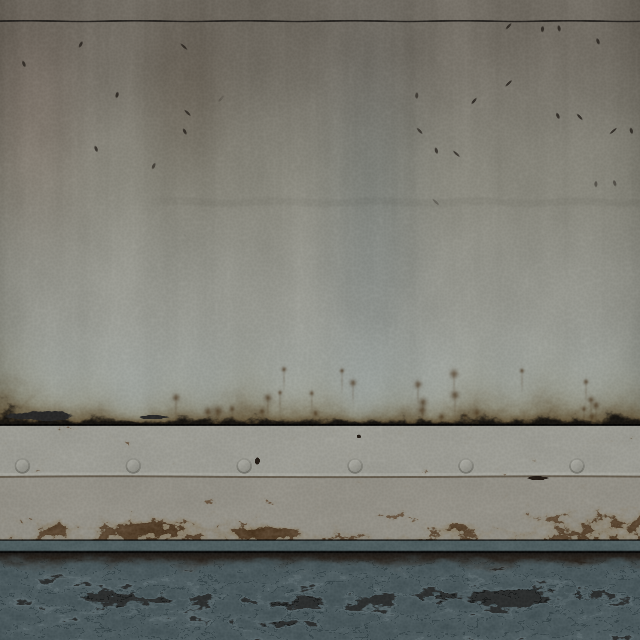
A WebGL 1 fragment shader for this texture:

```glsl
precision highp float;
// Weathered painted wall above a riveted metal panel and a peeling blue-grey base.
// Gradients and layered-sine streaks give the paint; summed cellular noise
// eats the edges of rust, chips and flakes.
uniform vec2 u_resolution;

vec2 hash2(vec2 p) {
  return fract(sin(vec2(dot(p, vec2(127.1, 311.7)), dot(p, vec2(269.5, 183.3)))) * 43758.5);
}

// Distance to the nearest scattered point
float cellular(vec2 p) {
  vec2 cell = floor(p), f = fract(p);
  float nearest = 2.;
  for (int j = -1; j <= 1; j++)
    for (int i = -1; i <= 1; i++) {
      vec2 o = vec2(float(i), float(j));
      vec2 d = o + hash2(cell + o) - f;
      nearest = min(nearest, dot(d, d));
    }
  return sqrt(nearest);
}

// Cellular octaves, centred near zero
float rough(vec2 p) {
  float sum = 0., amp = .5;
  for (int i = 0; i < 4; i++) {
    sum += amp * cellular(p);
    p = mat2(1.6, 1.2, -1.2, 1.6) * p + 7.3;
    amp *= .55;
  }
  return (sum - .45) * 2.5;
}

// Vertical streaks that drift slightly with height
float streaks(vec2 p) {
  float sum = 0., amp = .5, freq = 11.;
  for (int i = 0; i < 5; i++) {
    float k = float(i);
    sum += amp * sin(p.x * freq + k * 2.1 + .7 * sin(p.y * 4. + k) + 1.6 * sin(p.x * freq * .37));
    freq *= 2.3;
    amp *= .75;
  }
  return sum;
}

// Soft ellipse
float blot(vec2 p, float x, float y, float rx, float ry) {
  vec2 d = (p - vec2(x, y)) / vec2(rx, ry);
  return exp(-dot(d, d));
}

float stripe(float d, float width) { return 1. - smoothstep(width * .5, width * 1.5, abs(d)); }

float above(float y, float edge) { return smoothstep(edge - .001, edge + .001, y); }

// Sparse slanted nicks, one per chosen grid cell
float nicks(vec2 p) {
  vec2 id = floor(p), h = hash2(id + 3.7);
  vec2 q = fract(p) - .3 - .4 * hash2(id + 19.);
  q.x += q.y * (h.y - .5) * 2.;
  return step(.93, h.x) * (1. - smoothstep(.05, .12, length(q * vec2(1., .55))));
}

vec3 wall(vec2 p, float floorY) {
  vec3 col = mix(vec3(.62, .64, .62), vec3(.585, .59, .56), smoothstep(.38, .54, p.y));
  col = mix(col, vec3(.53, .525, .485), smoothstep(.5, .74, p.y));
  col = mix(col, vec3(.435, .415, .38), smoothstep(.7, .97, p.y));
  col += streaks(p) * mix(.008, .018, smoothstep(.4, .9, p.y));
  // Broad stains, a pale column and dim sides
  col -= blot(p, .29, .83, .07, .13) * vec3(.035, .045, .05);
  col -= blot(p, .58, .66, .07, .26) * vec3(.05, .035, .02);
  col -= blot(p, .05, .8, .08, .16) * vec3(0., .02, .02);
  col += (blot(p, .19, .56, .035, .16) + blot(p, .47, .6, .025, .25)) * .025;
  col -= .06 * (exp(-p.x * 35.) + exp((p.x - 1.) * 35.));
  col += rough(p * vec2(14., 9.)) * .018;
  col -= stripe(p.y - .684 + .002 * sin(p.x * 40.), .006) * smoothstep(.2, .3, p.x) * .022;
  float area = smoothstep(.6, .8, p.y) * smoothstep(.1, .2, abs(p.x - .48));
  col = mix(col, vec3(.16, .14, .12), nicks(p * 36.) * area * .85);
  // Upper seam
  float seam = p.y - .967 - .0006 * sin(p.x * 37.);
  col = mix(col, vec3(.13, .12, .11), stripe(seam, .0013) * .9);
  // Round rust spots with faint tails
  for (int i = 0; i < 26; i++) {
    vec2 h = hash2(vec2(float(i), 5.3));
    float x = .2 + .8 * h.x, y = floorY + .012 + .075 * h.y * h.y;
    float size = .003 + .004 * fract(h.x * 17.);
    float spot = blot(p, x, y, size, size) + .3 * blot(p, x, y - .015, .002, .015);
    col = mix(col, vec3(.33, .26, .18), min(spot * .65, 1.));
  }
  // Rust rising from the lower edge
  float h = max(p.y - floorY, 0.), n = rough(p * vec2(26., 34.));
  float reach = .017 + .004 * sin(p.x * 17. + 1.) + .003 * sin(p.x * 53.)
    + .022 * exp(-p.x * 30.) + .009 * smoothstep(.78, .95, p.x);
  float rust = exp(-pow(h / (reach * (1. + .5 * clamp(n, -1., 1.))), 1.4));
  col *= mix(vec3(1.), vec3(.82, .76, .6), exp(-h / (reach * 1.7)));
  col = mix(col, vec3(.33, .25, .14), rust * .85);
  col = mix(col, vec3(.09, .08, .065), smoothstep(.55, .95, rust + n * .25));
  float scab = blot(p, .065, .35, .06, .008) + blot(p, .24, .348, .03, .004);
  return mix(col, vec3(.16), smoothstep(.4, .55, scab + n * .25));
}

vec3 panel(vec2 p, float bottom) {
  float ridge = p.y - .255 - .0007 * sin(p.x * 9.);
  vec3 col = mix(vec3(.57, .56, .525), vec3(.605, .605, .575), above(ridge, 0.));
  col += rough(p * vec2(9., 16.)) * .016 + stripe(ridge - .004, .002) * .04;
  col = mix(col, vec3(.34, .3, .24), stripe(ridge, .0015) * .8);
  // Evenly spaced domed rivets
  float pitch = .1733;
  vec2 q = vec2((fract((p.x - .035) / pitch + .5) - .5) * pitch, p.y - .272);
  float d = length(q);
  col += (1. - smoothstep(.009, .011, d)) * dot(q, vec2(-3.5, 5.));
  col -= stripe(d - .0108, .0014) * (.09 - q.y * 5.);
  // Rust fringe and isolated chips
  float n = rough(p * vec2(30., 42.));
  float fringe = exp((bottom - p.y) / .013) * .35 + blot(p, .085, .176, .025, .014) * .5
    + blot(p, .24, .174, .08, .017) * .65 + blot(p, .41, .168, .05, .01) * .8
    + blot(p, .71, .174, .03, .01) * .5 + blot(p, .97, .18, .14, .028) * .4;
  col = mix(col, vec3(.5, .42, .28), smoothstep(.1, .65, fringe + n * .3) * .6);
  col = mix(col, vec3(.3, .22, .14) + n * .1, smoothstep(.4, .52, fringe + n * .55) * .9);
  float chip = blot(p, .402, .28, .006, .007) + blot(p, .561, .318, .004, .004) + blot(p, .84, .253, .022, .004);
  return mix(col, vec3(.14, .11, .085), smoothstep(.45, .6, chip + n * .3));
}

vec3 base(vec2 p, float top) {
  float n = rough(p * vec2(13., 34.)), fine = rough(p * vec2(42., 60.));
  vec3 col = vec3(.3, .355, .37) + n * .035 + fine * .025;
  // Flaked patches with pale lips and hairline cracks
  float flake = .65 * blot(p, .2, .062, .11, .016) + .5 * blot(p, .47, .06, .11, .014)
    + .55 * blot(p, .79, .068, .2, .02) + .45 * blot(p, .42, .025, .11, .009) + n * .55 + fine * .15;
  col += stripe(flake - .3, .04) * .035;
  col = mix(col, vec3(.175, .185, .185), smoothstep(.34, .42, flake));
  col -= stripe(n + .12 * fine, .025) * .07;
  // Shadow and rust below the strip
  float h = top - p.y;
  col = mix(col, vec3(.17, .145, .12), smoothstep(.25, .75, exp(-h / .022) + n * .25));
  return mix(col, vec3(.07), min(exp(-h / .005), 1.));
}

void main() {
  vec2 p = gl_FragCoord.xy / u_resolution;
  float wallY = .336, panelY = .156, stripY = .138;
  vec3 strip = vec3(.31, .37, .38) + .025 * rough(p * vec2(20., 50.));
  vec3 col = mix(base(p, stripY), strip, above(p.y, stripY));
  col = mix(col, panel(p, panelY), above(p.y, panelY));
  col = mix(col, wall(p, wallY), above(p.y, wallY));
  // Dark joints between the parts, then fine grain
  col *= 1. - .85 * stripe(p.y - wallY, .0016) - .6 * stripe(p.y - panelY, .0013);
  col *= 1. - .75 * stripe(p.y - stripY, .0016);
  col += (cellular(p * 210.) - .45) * .035;
  gl_FragColor = vec4(col, 1.);
}
```
